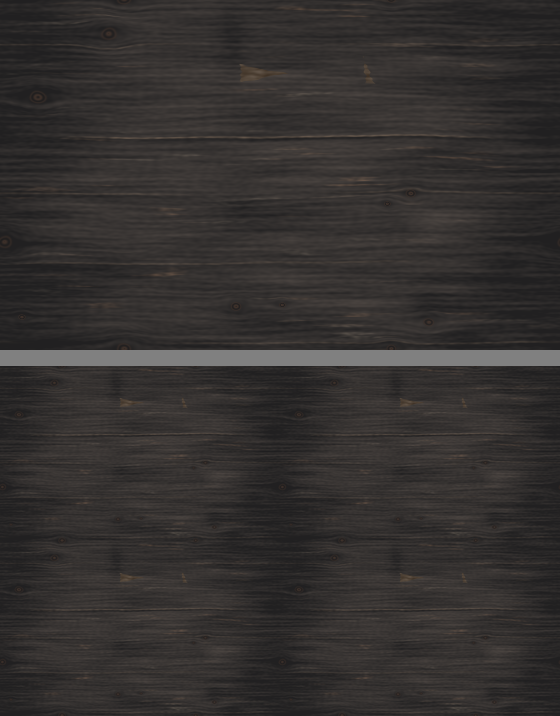
Top: one tile. Bottom: repeated 2 by 2.
This texture is drawn by a WebGL 1 fragment shader. Its source:

```glsl
precision highp float;
// Dark stained wood board with horizontal grain, pale worn streaks, knots and chips.
uniform vec2 u_resolution;

const float TAU = 6.2831853;

float hash(vec2 p) {
  return fract(sin(dot(p, vec2(127.1, 311.7))) * 43758.55);
}

vec2 scatter(float i, float seed) {
  return vec2(hash(vec2(i, seed)), hash(vec2(i + 17.0, seed + 5.0)));
}

float corner(vec2 cell, vec2 repeats, vec2 offset) {
  float angle = TAU * hash(mod(cell, repeats) + repeats.yx * 0.37);
  return dot(vec2(cos(angle), sin(angle)), offset);
}

// Gradient noise, about -1 to 1, that wraps over the unit square.
float noise(vec2 uv, vec2 repeats) {
  vec2 p = uv * repeats, i = floor(p), f = p - i;
  vec2 w = f * f * f * (f * (f * 6.0 - 15.0) + 10.0);
  vec2 e = vec2(1.0, 0.0);
  float low = mix(corner(i, repeats, f), corner(i + e, repeats, f - e), w.x);
  float high = mix(corner(i + e.yx, repeats, f - e.yx), corner(i + 1.0, repeats, f - 1.0), w.x);
  return 1.4 * mix(low, high, w.y);
}

// Shortest offset on the wrapped board, in units of its height.
vec2 offsetFrom(vec2 uv, vec2 center) {
  vec2 d = fract(uv - center + 0.5) - 0.5;
  return d * vec2(u_resolution.x / u_resolution.y, 1.0);
}

// Splintered wedge that tapers along x.
float chip(vec2 d, float len, float halfWidth, float ragged) {
  float side = halfWidth * (1.0 - d.x / len) - abs(d.y) + 0.006 * ragged;
  return smoothstep(0.0, 0.004, side) * smoothstep(-0.003, 0.003, d.x + 0.006 * ragged);
}

void main() {
  vec2 uv = gl_FragCoord.xy / u_resolution;
  vec2 grain = uv;
  grain.y += 0.010 * noise(uv, vec2(2.0, 3.0)) + 0.004 * noise(uv, vec2(6.0, 11.0));

  // Knots part the grain around them.
  float core = 0.0, halo = 0.0, rings = 0.0;
  for (int k = 0; k < 11; k++) {
    float i = float(k);
    vec2 d = offsetFrom(uv, scatter(i, 3.0));
    float size = mix(0.007, 0.018, hash(vec2(i, 41.0)));
    vec2 q = d / size;
    float r = length(q * vec2(0.75, 1.0)) + 0.25 * noise(uv, vec2(40.0, 30.0));
    grain.y -= 0.8 * d.y * exp(-dot(q * q, vec2(0.07, 0.16)));
    float inside = smoothstep(1.2, 0.7, r);
    core = max(core, inside);
    rings += inside * sin(r * 8.0);
    halo += exp(-dot(q * q, vec2(0.12, 0.4)));
  }

  // Soft dark stains.
  float stain = exp(-dot(pow(offsetFrom(uv, vec2(0.415, 0.88)) / vec2(0.04, 0.1), vec2(2.0)), vec2(1.0)));
  for (int k = 0; k < 6; k++) {
    vec2 d = offsetFrom(uv, scatter(float(k), 23.0)) / vec2(0.06, 0.045);
    stain += 0.7 * exp(-dot(d, d));
  }

  // Grain from broad bands down to fibers.
  float fiber = noise(grain, vec2(70.0, 150.0));
  float tone = 0.76 + 0.36 * noise(uv, vec2(4.0, 7.0));
  tone += 0.45 * noise(grain, vec2(3.0, 34.0));
  tone += 0.50 * noise(grain, vec2(7.0, 95.0));
  tone += 0.13 * sin(TAU * (grain.y * 56.0 + 1.5 * noise(uv, vec2(2.0, 5.0))));
  tone += 0.26 * fiber + 0.18 * noise(grain, vec2(24.0, 130.0));
  vec2 edge = pow(abs(cos(0.5 * TAU * uv)), vec2(8.0, 6.0));
  tone -= 0.75 * edge.x + 0.28 * edge.y + 0.55 * stain + 0.5 * halo;

  // Long worn seams with a shadow below each.
  float worn = 0.0;
  for (int k = 0; k < 5; k++) {
    float i = float(k);
    float d = fract(grain.y - 0.61 - i * 0.2 - 0.12 * hash(vec2(i, 9.0)) * min(i, 1.0) + 0.5) - 0.5;
    float span = sin(0.5 * TAU * fract(uv.x - hash(vec2(i, 13.0)) * min(i, 1.0)));
    float strength = smoothstep(0.25, 0.7, span) * (k == 0 ? 1.0 : 0.5);
    worn += strength * smoothstep(0.0045, 0.001, abs(d)) * (0.75 + 0.4 * fiber);
    tone -= 0.6 * strength * smoothstep(-0.018, -0.004, d) * smoothstep(0.001, -0.003, d);
  }

  // Short broken streaks.
  float streak = smoothstep(0.2, 0.65, noise(grain + 0.31, vec2(9.0, 88.0)));
  streak *= smoothstep(-0.05, 0.45, noise(grain, vec2(4.0, 17.0)));
  streak *= (0.8 + 0.6 * fiber) * (1.0 - 0.6 * edge.x) * (1.0 - min(stain, 1.0));

  vec3 color = mix(vec3(0.157, 0.150, 0.150), vec3(0.240, 0.222, 0.213), max(tone, -0.35));
  float warmth = smoothstep(-0.3, 0.4, noise(uv + 0.5, vec2(5.0, 13.0)));
  color += streak * mix(vec3(0.09, 0.08, 0.065), vec3(0.11, 0.07, 0.04), warmth);
  color += worn * vec3(0.15, 0.115, 0.08);

  vec3 knot = mix(vec3(0.13, 0.12, 0.12), vec3(0.27, 0.205, 0.17), 0.5 + 0.5 * clamp(rings, -1.0, 1.0));
  color = mix(color, knot, 0.75 * core);

  // One lying and one standing chip of bare wood.
  float ragged = noise(uv, vec2(30.0, 90.0));
  vec2 lying = offsetFrom(uv, vec2(0.43, 0.79));
  vec2 standing = offsetFrom(uv, vec2(0.66, 0.765)).yx;
  standing.y += 0.25 * standing.x;
  float bare = chip(lying, 0.15, 0.026, ragged);
  bare = max(bare, chip(standing, 0.085, 0.013, ragged));
  vec3 bareWood = vec3(0.32, 0.262, 0.205) + 0.10 * ragged + 0.05 * fiber;
  color = mix(color, bareWood, 0.8 * bare);

  gl_FragColor = vec4(color, 1.0);
}
```
